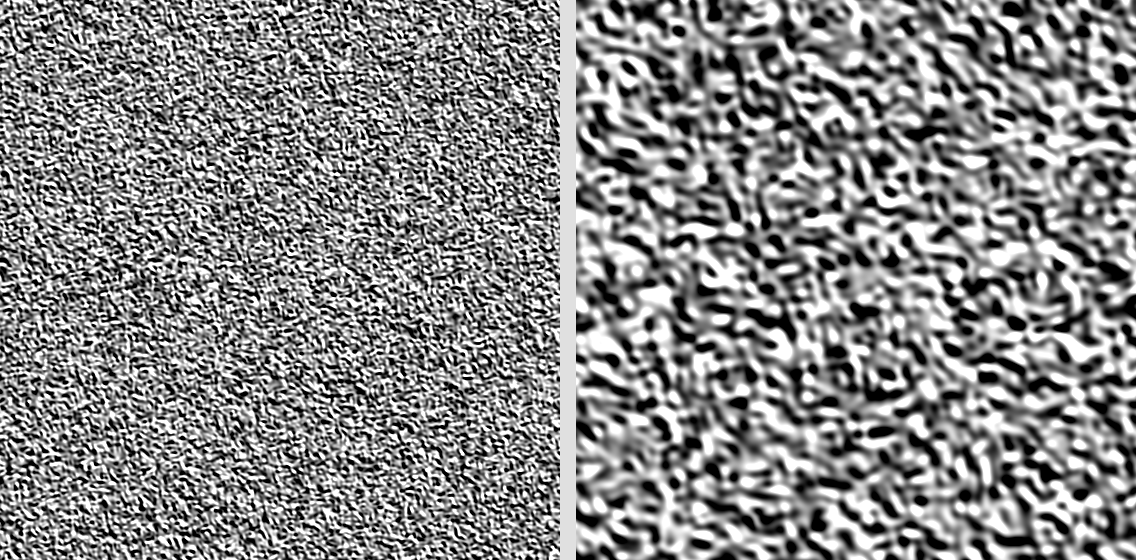
Left, the full canvas; right, a detail of the centre.
Write a WebGL 2 fragment shader that draws this texture.

```glsl
#version 300 es
precision highp float;
precision highp int;
// Dense black and white grain of small blobs slanting down to the right, made of sparse Gabor noise.

uniform vec2 u_resolution;
out vec4 fragColor;

const float TAU = 6.2831853;
const float CELLS = 64.0;                // kernel cells across the canvas
const int KERNELS_PER_CELL = 7;
const float KERNEL_SIGMA = 0.28;         // envelope width, in cells
const vec2 WAVES_PER_CELL = vec2(0.58, 1.6);
const float WAVE_ANGLE = 1.04;           // across the slant
const float ANGLE_SPREAD = 1.02;
const float MEAN_TONE = 0.53;
const float TONE_DEVIATION = 0.395;

// Three random values in 0..1 from integer coordinates.
vec3 hash3(ivec3 seed) {
    uvec3 v = uvec3(seed) * 1664525u + 1013904223u;
    v.x += v.y * v.z;
    v.y += v.z * v.x;
    v.z += v.x * v.y;
    v ^= v >> 16u;
    v.x += v.y * v.z;
    v.y += v.z * v.x;
    v.z += v.x * v.y;
    return vec3(v >> 8u) / 16777216.0;
}

// A short wave packet with a Gaussian envelope.
float gaborKernel(vec2 offset, float frequency, float angle, float phase, float sigma) {
    float envelope = exp(-0.5 * dot(offset, offset) / (sigma * sigma));
    vec2 direction = vec2(cos(angle), sin(angle));
    return envelope * cos(TAU * (frequency * dot(offset, direction) + phase));
}

// Sum of scattered kernels, scaled to unit variance.
float gaborNoise(vec2 p, float sigma, vec2 frequencyRange, float meanAngle, float spread) {
    ivec2 cell = ivec2(floor(p));
    float sum = 0.0;
    for (int y = -1; y <= 1; y++) {
        for (int x = -1; x <= 1; x++) {
            ivec2 neighbour = cell + ivec2(x, y);
            for (int k = 0; k < KERNELS_PER_CELL; k++) {
                vec3 place = hash3(ivec3(neighbour + 64, 2 * k + 1));
                vec3 shape = hash3(ivec3(neighbour + 64, 2 * k + 2));
                vec2 offset = p - vec2(neighbour) - place.xy;
                float frequency = mix(frequencyRange.x, frequencyRange.y, shape.x);
                float angle = meanAngle + spread * (2.0 * shape.y - 1.0);
                sum += gaborKernel(offset, frequency, angle, shape.z, sigma);
            }
        }
    }
    float variance = float(KERNELS_PER_CELL) * 0.25 * TAU * sigma * sigma;
    return sum * inversesqrt(variance);
}

void main() {
    vec2 uv = gl_FragCoord.xy / u_resolution.y;
    float grain = gaborNoise(uv * CELLS, KERNEL_SIGMA, WAVES_PER_CELL, WAVE_ANGLE, ANGLE_SPREAD);

    // Strong contrast clips the peaks to plain black and white.
    float tone = clamp(MEAN_TONE + TONE_DEVIATION * grain, 0.0, 1.0);
    fragColor = vec4(vec3(tone), 1.0);
}
```
